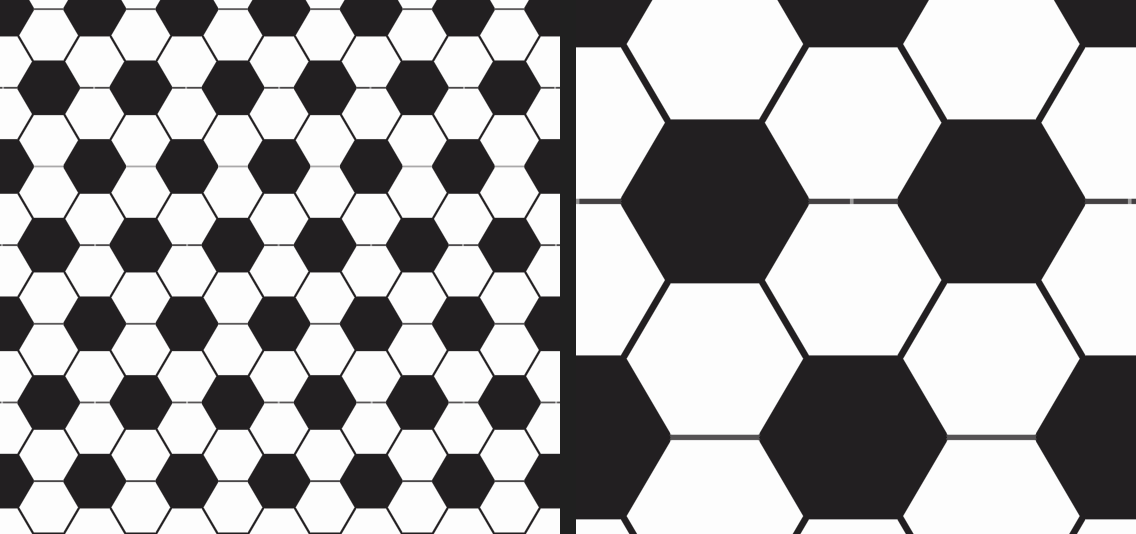
Left: the whole. Right: its middle third, enlarged.
Give the GLSL for this pattern, as a Shadertoy shader.

```glsl
// Flat-topped hexagon tiling: one tile in three is solid black, the others white.
// The nearest hexagon centre gives the outline distance; a second, coarser lattice
// gives the black tiles. Level seams are thinner, greyer and slightly broken.

const float ROOT3 = 1.7320508;

float hash(vec2 p) {
    return fract(sin(dot(p, vec2(127.1, 311.7))) * 43758.5453);
}

// Hexagon metric: 0.5 on the boundary of a tile of height 1.
float hexRadius(vec2 p) {
    p = abs(p);
    return max(p.y, dot(p, vec2(0.5 * ROOT3, 0.5)));
}

// Offset from the nearest centre of a rectangular lattice with centred cells.
vec2 nearestCentre(vec2 p, vec2 period) {
    vec2 a = mod(p + 0.5 * period, period) - 0.5 * period;
    vec2 b = mod(p, period) - 0.5 * period;
    return hexRadius(a) < hexRadius(b) ? a : b;
}

void mainImage(out vec4 fragColor, in vec2 fragCoord) {
    // Tile units: one hexagon is 1 high, columns are ROOT3 / 2 apart.
    vec2 uv = fragCoord / iResolution.xy;
    vec2 p = uv * vec2(12.152 * 0.5 * ROOT3, 10.182) - vec2(0.048, 1.008);
    float soft = 0.75 * 10.182 / iResolution.y;

    vec2 tile = nearestCentre(p, vec2(ROOT3, 1.0));
    float edge = 0.5 - hexRadius(tile);
    float solid = hexRadius(nearestCentre(p, vec2(ROOT3, 3.0))) - 0.512;

    // Level seams between two white tiles run through the rows of black tiles.
    float row = floor(p.y / 1.5 + 0.5);
    float slope = dot(abs(tile), vec2(0.5 * ROOT3, 0.5));
    float level = smoothstep(-0.01, 0.01, abs(tile.y) - slope)
                * step(abs(p.y - 1.5 * row), 0.1);

    // Each row of seams has its own tone; one in seven is badly faded.
    float fade = mix(0.12, 0.28, hash(vec2(row, 3.0)));
    if (mod(row, 7.0) == 4.0) fade = 0.62;

    // Small breaks near the middle of the seams on alternate rows.
    vec2 seam = vec2(floor(p.x / ROOT3 + 0.5), row);
    float shift = 0.03 * (hash(seam) - 0.5);
    float gap = 1.0 - smoothstep(0.008, 0.008 + 1.5 * soft, abs(tile.x - shift));
    fade += 0.4 * gap * mod(row, 2.0);

    float halfWidth = mix(0.021, 0.017, level);
    float line = 1.0 - smoothstep(-soft, soft, edge - halfWidth);
    line *= 1.0 - level * fade;
    float fill = 1.0 - smoothstep(-soft, soft, solid);

    vec3 paper = vec3(0.994);
    vec3 ink = vec3(0.133, 0.121, 0.128);
    fragColor = vec4(mix(paper, ink, max(line, fill)), 1.0);
}
```
